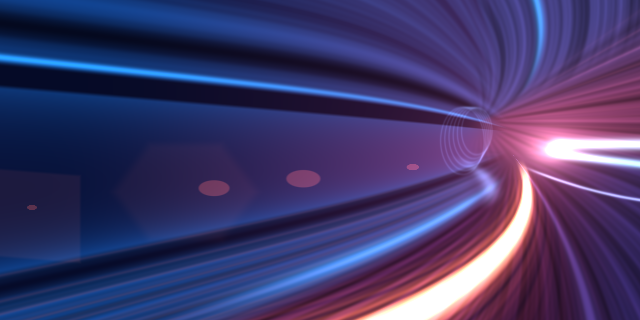
Give the GLSL for this background, as a Shadertoy shader.

```glsl
// Streaks of light race along a curving tunnel towards a bright opening.
// Bent line families give each wall a coordinate; bands and layered sines
// colour it, then the glowing ribbon, beams and lens flares are added.

const vec3 NAVY   = vec3(0.025, 0.05, 0.19);
const vec3 BLUE   = vec3(0.06, 0.25, 0.53);
const vec3 CYAN   = vec3(0.16, 0.60, 0.86);
const vec3 VIOLET = vec3(0.28, 0.27, 0.56);
const vec3 PLUM   = vec3(0.23, 0.09, 0.25);
const vec3 ROSE   = vec3(0.72, 0.34, 0.43);
const vec3 GOLD   = vec3(1.00, 0.55, 0.16);

// Soft stripe of half-width h about c.
float band(float v, float c, float h) {
    float t = (v - c) / h;
    return exp(-t * t);
}

// Layered sines, faded where they become too fine to resolve.
float streaks(float v, float freq) {
    float sum = 0.0, amp = 0.5, grain = fwidth(v);
    for (int i = 0; i < 5; i++) {
        float fade = 1.0 - smoothstep(0.8, 2.5, freq * grain);
        sum += amp * fade * sin(v * freq + float(i * i) * 1.7);
        freq *= 1.93;
        amp *= 0.72;
    }
    return clamp(0.5 + 0.42 * sum, 0.0, 1.0);
}

// Left wall: ceiling streaks, a smooth panel and floor streaks.
vec3 leftWall(vec2 p) {
    float bend = pow(max(p.x, 0.0), 6.0);
    float up = (p.y - 0.823 + 0.105 * p.x + 0.0036 * bend)
             / max(1.0 - 0.22 * p.x - 0.034 * bend, 0.1);
    float low = (p.y - 0.154 - 0.2 * p.x - 0.0035 * bend)
              / max(1.0 - 0.363 * p.x - 0.012 * bend, 0.12);
    float warmth = smoothstep(0.2, 1.5, p.x);
    vec3 shade = mix(NAVY, PLUM, warmth * 0.8);
    vec3 light = mix(BLUE, VIOLET, warmth);

    vec3 ceiling = mix(shade, light, 0.3 + 0.65 * streaks(up, 15.0));
    ceiling = mix(ceiling, light * 1.2, 0.7 * band(up, 0.2, 0.035));
    ceiling = mix(ceiling, shade * 0.55, 0.95 * band(up, 0.105, 0.045));
    ceiling = mix(ceiling, shade * 0.8, 1.0 - smoothstep(-0.03, -0.012, up));
    ceiling += CYAN * 0.75 * band(up, -0.002, 0.012) * (1.0 - 0.4 * warmth);

    vec3 core = mix(NAVY, vec3(0.38, 0.18, 0.42), smoothstep(0.1, 1.6, p.x));
    vec3 panel = mix(core, light, 0.85 * exp(-8.0 * max(-0.093 - up, 0.0)));
    panel = mix(panel, light * 1.1, 0.85 * exp(-12.0 * max(low, 0.0)));

    vec3 ground = mix(light * 0.65, light * 1.15, streaks(low, 70.0));
    ground = mix(ground, ROSE, 0.45 * pow(streaks(low + 0.3, 160.0), 3.0));
    ground = mix(ground, shade * 0.85, band(low, -0.055, 0.04));
    ground = mix(ground, PLUM * (0.5 + streaks(low, 60.0)),
                 smoothstep(-0.36, -0.46, low));
    ground += CYAN * 0.65 * band(low, -0.325, 0.045) * smoothstep(0.5, 1.2, p.x);

    vec3 col = mix(panel, ceiling, smoothstep(-0.103, -0.085, up));
    return mix(ground, col, smoothstep(-0.025, 0.01, low));
}

// Right wall: lines fan out from the bend, swirling near the top.
vec3 rightWall(vec2 p) {
    vec2 q = p - vec2(1.5, 0.62);
    float r = length(q), a = atan(q.y, q.x), swirl = a - 2.0 * r;
    float lines = mix(streaks(a, 32.0), streaks(swirl, 14.0), smoothstep(0.35, 0.7, a));
    vec3 top = mix(vec3(0.36, 0.16, 0.30), VIOLET * 0.85, smoothstep(0.1, 0.75, a));
    top *= 0.6 + 0.75 * lines;
    top += ROSE * 0.35 * pow(streaks(a, 75.0), 4.0) * (1.0 - smoothstep(0.4, 0.7, a));
    top += CYAN * 0.8 * band(swirl, 0.3, 0.045) * smoothstep(0.12, 0.4, r);

    vec2 s = p - vec2(1.6, 0.52);
    float fan = atan(s.y, s.x) + 0.4 * length(s);
    vec3 bottom = mix(PLUM * 0.75, vec3(0.15, 0.12, 0.32), smoothstep(1.65, 2.0, p.x));
    bottom *= 0.6 + 0.8 * streaks(fan, 26.0);
    bottom += VIOLET * 0.4 * band(fan, -0.9, 0.035);
    return mix(bottom, top, smoothstep(0.47, 0.57, p.y));
}

// Burning ribbon that narrows as it climbs into the bend.
vec3 ribbon(vec2 p) {
    float rise = 0.4 - p.y;
    float offset = (p.x - 1.648 + 2.5 * rise * rise) / sqrt(1.0 + 25.0 * rise * rise);
    float u = offset / max(0.062 - 0.11 * p.y, 0.014);
    float side = abs(u), falloff = u < 0.0 ? 0.85 : 1.4;
    float fibres = streaks(u, 7.0);
    vec3 col = GOLD * 1.5 * exp(-side * falloff) * (0.25 + fibres);
    col += vec3(0.32, 0.06, 0.14) * exp(-side * 0.45) * fibres;
    col += vec3(1.0, 0.9, 0.7) * (1.0 - smoothstep(0.4, 1.15, side));
    return col * (1.0 - smoothstep(0.4, 0.51, p.y));
}

// Translucent loops and the pale lip where the left wall turns.
vec3 bendLoops(vec2 p) {
    float glow = 0.0;
    for (int i = 0; i < 6; i++) {
        float k = float(i);
        vec2 q = (p - vec2(1.445 + 0.009 * k, 0.56 + 0.006 * k)) / vec2(0.068, 0.105);
        glow += 0.13 * band(length(q), 1.0 - 0.06 * k, 0.04);
    }
    float lip = p.x - 1.55 + 9.0 * (p.y - 0.4) * (p.y - 0.4);
    float span = smoothstep(0.34, 0.41, p.y) * (1.0 - smoothstep(0.44, 0.52, p.y));
    return vec3(0.4, 0.58, 0.85) * (glow + 0.6 * span * band(lip, -0.015, 0.025));
}

// Lens flares lie along one slanted line.
vec3 flares(vec2 p) {
    float glow = 0.0;
    for (int i = 0; i < 4; i++) {
        float x = float[4](0.1, 0.669, 0.948, 1.29)[i];
        float size = float[4](0.016, 0.05, 0.055, 0.02)[i];
        float d = length((p - vec2(x, 0.341 + 0.106 * x)) * vec2(1.0, 1.95));
        glow += 0.8 * (1.0 - smoothstep(size * 0.88, size * 1.05, d));
    }
    vec2 h = abs(p - vec2(0.58, 0.4));
    glow += 0.17 * (1.0 - smoothstep(0.16, 0.2, max(h.y * 1.2, h.x * 0.8 + h.y * 0.6)));
    vec2 b = abs(p - vec2(0.08, 0.335 - 0.08 * p.x));
    glow += 0.26 * (1.0 - smoothstep(0.0, 0.012, max(b.x - 0.165, b.y - 0.13)));
    return vec3(0.31, 0.11, 0.06) * glow;
}

// Opening glow, twin beams and a thin trailing line.
vec3 opening(vec2 p) {
    float d = length((p - vec2(1.72, 0.53)) * vec2(0.8, 1.2)), t = 2.0 - p.x;
    vec3 col = ROSE * 0.8 * exp(-6.5 * d) + vec3(1.0, 0.85, 0.9) * exp(-28.0 * d);
    float beams = band(p.y, 0.549, 0.017) + band(p.y, 0.487 + 0.122 * t, 0.013);
    col += vec3(0.6, 0.95, 1.0) * beams * smoothstep(1.7, 1.76, p.x);
    float trail = band(p.y, 0.375 + 0.15 * t + 0.37 * t * t, 0.005);
    return col + vec3(0.5, 0.6, 0.75) * trail * smoothstep(1.62, 1.72, p.x);
}

void mainImage(out vec4 fragColor, in vec2 fragCoord) {
    vec2 p = fragCoord / iResolution.xy * vec2(2.0, 1.0);
    vec3 col = mix(leftWall(p), rightWall(p), smoothstep(1.44, 1.6, p.x));
    col += bendLoops(p) + flares(p) + opening(p) + ribbon(p);
    fragColor = vec4(clamp(col, 0.0, 1.0), 1.0);
}
```
